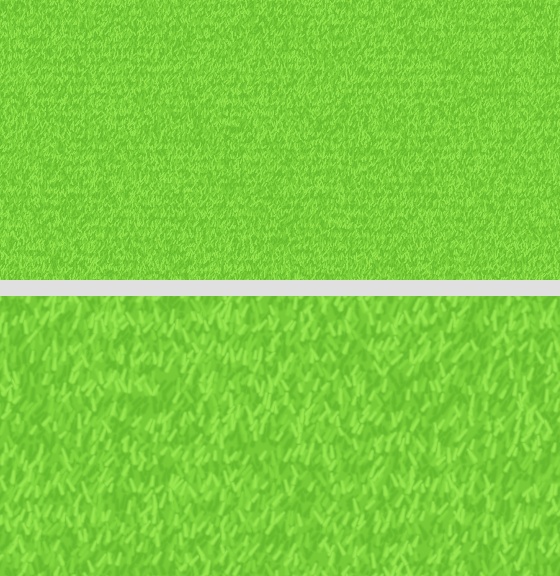
Top: the whole. Bottom: its middle third, enlarged.
Reproduce this texture procedurally as a Shadertoy shader.

```glsl
// Bright green cartoon lawn: rows of tiny slanted grass blades in four soft greens.

vec3 hash3(vec2 cell) {
    vec3 q = fract(cell.xyx * vec3(0.1031, 0.1030, 0.0973));
    q += dot(q, q.yxz + 33.33);
    return fract((q.xxy + q.yzz) * q.zyx);
}

float gradientNoise(vec2 p) {
    vec2 i = floor(p), f = fract(p);
    vec2 u = f * f * f * (f * (f * 6.0 - 15.0) + 10.0);
    vec4 corner;
    for (int k = 0; k < 4; k++) {
        vec2 o = vec2(k & 1, k >> 1);
        float angle = 6.2832 * hash3(i + o).x;
        corner[k] = dot(vec2(cos(angle), sin(angle)), f - o);
    }
    return mix(mix(corner.x, corner.y, u.x), mix(corner.z, corner.w, u.x), u.y);
}

// Signed distance to a rounded blade that narrows towards its tip
float bladeDistance(vec2 p, vec2 halfBlade, float radius) {
    float t = clamp(dot(p, halfBlade) / dot(halfBlade, halfBlade), -1.0, 1.0);
    return length(p - halfBlade * t) - radius * (1.0 - 0.2 * t);
}

// Coverage of one layer of jittered blades, p in canvas heights
float bladeLayer(vec2 p, float seed, float density, float radius, float rowBias) {
    vec2 cellSize = vec2(0.0092, 0.0120);
    vec2 home = floor(p / cellSize);
    float nearest = 1.0;
    for (int y = -1; y <= 1; y++) {
        for (int x = -1; x <= 1; x++) {
            vec2 cell = home + vec2(x, y);
            vec3 place = hash3(cell + seed);
            vec3 form = hash3(cell + seed + 71.7);
            vec2 centre = (cell + 0.12 + 0.76 * place.xy) * cellSize;

            // Nearly straight rows thin out or thicken the blades
            float waver = 0.2 * gradientNoise(centre * 18.0);
            float row = cos(6.2832 * (25.0 * centre.y + waver));
            if (place.z > density + rowBias * row) continue;

            // Most blades lean right, some stand upright or lean left
            float lean = form.x < 0.28 ? mix(-0.6, 0.0, form.y) : mix(0.05, 0.85, form.y);
            vec2 halfBlade = mix(0.0035, 0.0075, form.z) * vec2(sin(lean), cos(lean));
            nearest = min(nearest, bladeDistance(p - centre, halfBlade, radius));
        }
    }
    // Slightly soft rim, never finer than a pixel
    float edge = max(0.0021, 0.55 / iResolution.y);
    return 1.0 - smoothstep(-edge, edge, nearest);
}

void mainImage(out vec4 fragColor, in vec2 fragCoord) {
    vec2 p = fragCoord / iResolution.y;

    // Lawn base, then shadow, middle and sunlit blades
    vec3 color = vec3(0.465, 0.795, 0.216);
    color = mix(color, vec3(0.40, 0.735, 0.178), bladeLayer(p, 11.0, 0.86, 0.0025, -0.14));
    color = mix(color, vec3(0.515, 0.845, 0.243), bladeLayer(p, 137.0, 0.47, 0.0022, 0.08));
    color = mix(color, vec3(0.595, 0.905, 0.31), bladeLayer(p, 293.0, 0.37, 0.0021, 0.14));

    fragColor = vec4(color, 1.0);
}
```
